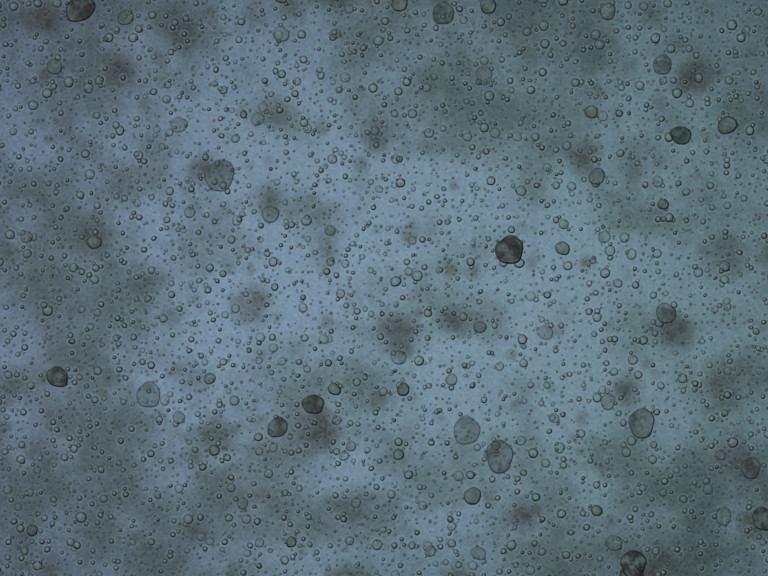
Write a WebGL 2 fragment shader that draws this texture.

```glsl
#version 300 es
precision highp float;

uniform vec2 u_resolution;
out vec4 fragColor;

float hash(vec2 p) {
  return fract(sin(dot(p, vec2(127.1, 311.7))) * 43758.5453);
}

float noise(vec2 p) {
  vec2 i = floor(p), f = fract(p);
  f = f * f * (3.0 - 2.0 * f);
  float low = mix(hash(i), hash(i + vec2(1, 0)), f.x);
  float high = mix(hash(i + vec2(0, 1)), hash(i + vec2(1, 1)), f.x);
  return mix(low, high, f.y);
}

float fbm(vec2 p) {
  float sum = 0.0, weight = 0.5;
  for (int i = 0; i < 5; i++) {
    sum += weight * noise(p);
    p = mat2(1.6, 1.2, -1.2, 1.6) * p + 7.3;
    weight *= 0.5;
  }
  return sum / 0.97;
}

// Signed distance to a slightly stretched disc with an uneven outline
float blobDistance(vec2 q, float radius, float stretch, float phase, float uneven) {
  float c = cos(phase), s = sin(phase);
  q = mat2(c, -s, s, c) * q;
  q.x /= stretch;
  float a = atan(q.y, q.x + 1e-6);
  float wobble = 0.5 * sin(2.0 * a + phase * 3.0) + 0.5 * sin(3.0 * a + phase * 7.0)
               + 0.35 * sin(5.0 * a + phase * 5.0);
  return length(q) - radius * (1.0 + uneven * wobble);
}

// Scattered blobs: x = body, y = outline, z = bright glint and halo
vec3 scatter(vec2 p, float scale, float seed, float density, vec2 radii,
             float uneven, float blur, float line) {
  vec3 cover = vec3(0.0);
  vec2 home = floor(p * scale);
  for (int y = -1; y <= 1; y++) {
    for (int x = -1; x <= 1; x++) {
      vec2 cell = home + vec2(x, y);
      vec2 id = cell + seed;
      if (hash(id) > density) continue;
      vec2 jitter = vec2(hash(id + 17.3), hash(id + 41.9));
      vec2 q = p - (cell + jitter) / scale;
      float size = hash(id + 63.1);
      float radius = mix(radii.x, radii.y, size * size);
      float stretch = 1.0 + 3.0 * uneven * hash(id + 87.7);
      float d = blobDistance(q, radius, stretch, 6.283 * hash(id + 5.7), uneven);
      float strength = mix(0.4, 1.0, hash(id + 29.5));
      float body = 1.0 - smoothstep(-blur, blur, d);
      float edge = d / line;
      float shading = 0.75 + 0.35 * dot(q, vec2(0.6, -0.8)) / radius;
      float rim = exp(-edge * edge) * clamp(shading, 0.3, 1.0);
      float outer = (edge - 1.9) / 1.1;
      vec2 g = (q - radius * vec2(-0.15, 0.2)) / (radius * 0.5);
      float glint = max(exp(-dot(g, g)), 0.45 * exp(-outer * outer));
      cover = max(cover, strength * vec3(body, rim, glint));
    }
  }
  return cover;
}

// Lays a translucent body, its glint and its dark outline over the base
vec3 paint(vec3 base, vec3 cover, vec3 bodyColor, vec3 amounts) {
  const vec3 outline = vec3(0.10, 0.125, 0.125);
  const vec3 glint = vec3(0.54, 0.63, 0.66);
  base = mix(base, bodyColor, cover.x * amounts.x);
  base = mix(base, glint, cover.z * amounts.z);
  return mix(base, outline, cover.y * amounts.y);
}

// Patchy blue-grey light, dimmer towards the corners
vec3 background(vec2 p, vec2 uv) {
  const vec3 shade = vec3(0.335, 0.400, 0.420);
  const vec3 light = vec3(0.460, 0.550, 0.625);
  float cloud = 0.55 * fbm(p * 6.0 + 3.1) + 0.45 * fbm(p * 17.0 + 9.4);
  vec2 offset = uv - vec2(0.46, 0.47);
  float vignette = 1.04 - 0.62 * dot(offset, offset);
  vec3 color = mix(shade, light, smoothstep(0.25, 0.66, cloud)) * vignette;
  return color * mix(vec3(1.01, 0.99, 1.02), vec3(0.98, 1.02, 0.97), uv.x);
}

void main() {
  vec2 p = gl_FragCoord.xy / u_resolution.y;
  vec2 uv = gl_FragCoord.xy / u_resolution;
  float pixel = 1.0 / u_resolution.y;
  float soft = max(0.0012, 0.5 * pixel);
  float line = max(0.0014, 0.5 * pixel);
  float mottle = smoothstep(0.25, 0.75, fbm(p * 70.0));

  const vec3 brown = vec3(0.20, 0.215, 0.20);
  const vec3 olive = vec3(0.26, 0.295, 0.28);
  const vec3 pale = vec3(0.35, 0.42, 0.42);
  vec3 color = background(p, uv);

  // Out-of-focus clumps
  vec3 haze = scatter(p, 5.5, 11.0, 0.75, vec2(0.018, 0.034), 0.12, 0.022, line);
  color = mix(color, brown, haze.x * (0.6 + 0.3 * mottle));
  vec3 faint = scatter(p, 15.0, 53.0, 0.55, vec2(0.005, 0.015), 0.12, 0.009, line);
  color = mix(color, olive, faint.x * (0.3 + 0.4 * mottle));

  // Fine debris and small round cells
  vec3 debris = scatter(p, 85.0, 131.0, 0.6, vec2(0.0008, 0.0024), 0.06, soft, line);
  color = paint(color, debris, olive, vec3(0.6, 0.4, 0.12));
  vec3 tiny = scatter(p, 48.0, 173.0, 0.5, vec2(0.0022, 0.0045), 0.04, soft, line);
  color = paint(color, tiny, pale, vec3(0.4, 0.8, 0.5));
  vec3 small = scatter(p, 32.0, 211.0, 0.5, vec2(0.0035, 0.0085), 0.04, soft, line);
  color = paint(color, small, pale, vec3(0.5, 0.85, 0.42));

  // Medium and large focused bodies
  vec3 medium = scatter(p, 15.0, 307.0, 0.16, vec2(0.008, 0.015), 0.06, soft, line);
  color = paint(color, medium, mix(olive, pale, mottle), vec3(0.85, 0.9, 0.15));
  vec3 large = scatter(p, 6.0, 419.0, 0.32, vec2(0.015, 0.025), 0.08, soft, line);
  color = paint(color, large, mix(brown * 0.8, pale * 0.9, mottle), vec3(0.95, 1.0, 0.06));

  color += 0.055 * (noise(p * 260.0) - 0.5);
  fragColor = vec4(color, 1.0);
}
```
